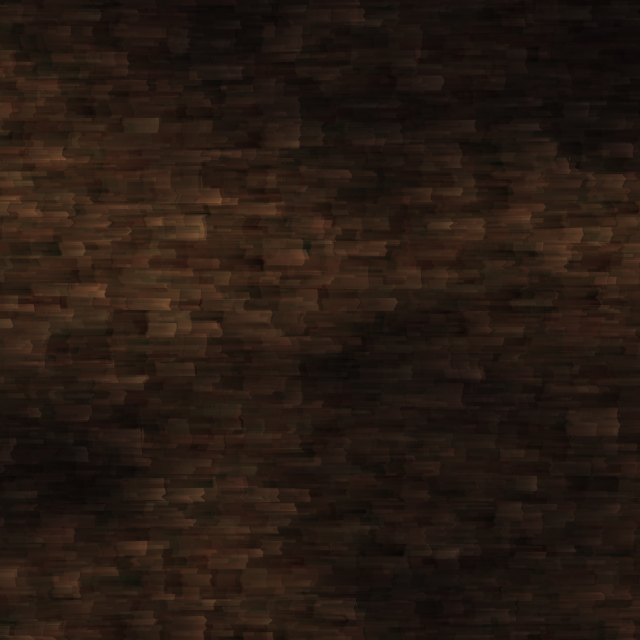
This texture is drawn by a Shadertoy shader. Its source:

```glsl
// Dark brown brushed surface: short horizontal streaks that brighten to the right
// and stop at a ragged edge. Several streak grids, from broad blocks to hairlines,
// are stacked over a soft cloud of light and shade with a warm band above the middle.

#define BASE_TONE 0.112
#define BAND_GAIN 0.070
#define BAND_HEIGHT 0.62
#define CLOUD_GAIN 0.20
#define CLOUD_SCALE vec2(3.6, 5.2)
#define STREAK_GAIN 0.42
#define TINT_GAIN 0.22
#define EDGE_RAG 0.007
#define EDGE_SOFT 0.0022
#define FINE_ROWS 230.0

float hash(vec2 p) {
    vec3 q = fract(vec3(p.xyx) * 0.1031);
    q += dot(q, q.yzx + 33.33);
    return fract((q.x + q.y) * q.z);
}

float valueNoise(vec2 p) {
    vec2 i = floor(p), f = fract(p);
    f = f * f * (3.0 - 2.0 * f);
    return mix(mix(hash(i), hash(i + vec2(1, 0)), f.x),
               mix(hash(i + vec2(0, 1)), hash(i + vec2(1, 1)), f.x), f.y);
}

float fbm(vec2 p) {
    float sum = 0.0, weight = 0.5;
    for (int i = 0; i < 4; i++) {
        sum += weight * valueNoise(p);
        p = mat2(1.9, 0.3, -0.3, 1.9) * p + 7.3;
        weight *= 0.5;
    }
    return sum / 0.9375;
}

// One row of streaks: rgb is the signed tint, w the shift of the cloud lookup
vec4 streakRow(float x, float row, float cols, float seed) {
    float s = x * cols + 17.0 * hash(vec2(row, seed));
    float id = floor(s), t = fract(s);
    float cut = mix(0.25, 0.75, hash(vec2(id + seed, row)));
    float isRight = step(cut, t);
    float len = mix(cut, 1.0 - cut, isRight);
    t = (t - cut * isRight) / len;

    vec2 key = vec2(id * 2.0 + isRight + seed * 3.1, row + seed);
    float soft = min(EDGE_SOFT * cols / len, 0.4);
    float ramp = (0.25 + 0.75 * t * t) * smoothstep(0.0, soft, t)
               * (1.0 - smoothstep(1.0 - soft, 1.0, t));
    float h = hash(key);
    float light = h * 1.5 - 0.75 + 1.3 * pow(h, 12.0);
    float tint = hash(key + 41.7) - 0.5;
    vec3 color = vec3(light) + TINT_GAIN * tint * vec3(1.6, -1.3, -0.8);
    return vec4(color * ramp, (hash(key + 83.1) - 0.5) * ramp);
}

// A grid of streak rows, blended softly from row to row
vec4 streaks(vec2 uv, vec2 grid, float seed) {
    float y = uv.y * grid.y + seed * 0.37;
    float row = floor(y);
    float soft = min(EDGE_SOFT * grid.y, 0.7);
    float blend = smoothstep(1.0 - soft, 1.0, fract(y));
    return mix(streakRow(uv.x, row, grid.x, seed),
               streakRow(uv.x, row + 1.0, grid.x, seed), blend);
}

// Broad light: warm band, dim top, faint glow near the bottom, clouds
float broadTone(vec2 p) {
    float band = (p.y - BAND_HEIGHT) / 0.17;
    float glow = (p.y - 0.1) / 0.13;
    float tone = BASE_TONE + BAND_GAIN * exp(-band * band);
    tone += 0.02 * exp(-glow * glow) + 0.03 * (0.5 - p.x);
    tone -= 0.03 * smoothstep(0.75, 1.0, p.y);
    return tone + CLOUD_GAIN * (fbm(p * CLOUD_SCALE + 3.7) - 0.5);
}

void mainImage(out vec4 fragColor, in vec2 fragCoord) {
    vec2 uv = fragCoord / iResolution.xy;

    // Ragged ends and uneven row heights
    vec2 p = uv;
    p.y += 0.012 * (valueNoise(vec2(uv.x * 3.0, uv.y * 26.0)) - 0.5);
    float rag = valueNoise(vec2(floor(uv.x * 9.0), uv.y * FINE_ROWS * 0.7));
    p.x += EDGE_RAG * (rag - 0.5);

    // Stack the grids from broad blocks to hairlines
    vec4 sum = vec4(0.0);
    vec2 grid = vec2(8.0, 27.0);
    for (int i = 0; i < 5; i++) {
        float level = float(i);
        float weight = 0.75 + 0.25 * sin(level * 1.3);
        sum += weight * streaks(p, grid, 11.0 + 13.0 * level);
        grid = vec2(grid.x * 1.06, min(grid.y * 1.73, FINE_ROWS));
    }

    // Streaks modulate the light they are drawn through
    float tone = broadTone(uv + vec2(0.07, 0.02) * sum.w);
    tone = 0.055 + 0.5 * (tone - 0.055 + sqrt(pow(tone - 0.055, 2.0) + 0.0006));
    vec3 brown = vec3(tone, 0.63 * tone + 0.006, 0.33 * tone + 0.02);
    vec3 color = brown * max(1.0 + STREAK_GAIN * sum.rgb, 0.35);
    fragColor = vec4(color, 1.0);
}
```
